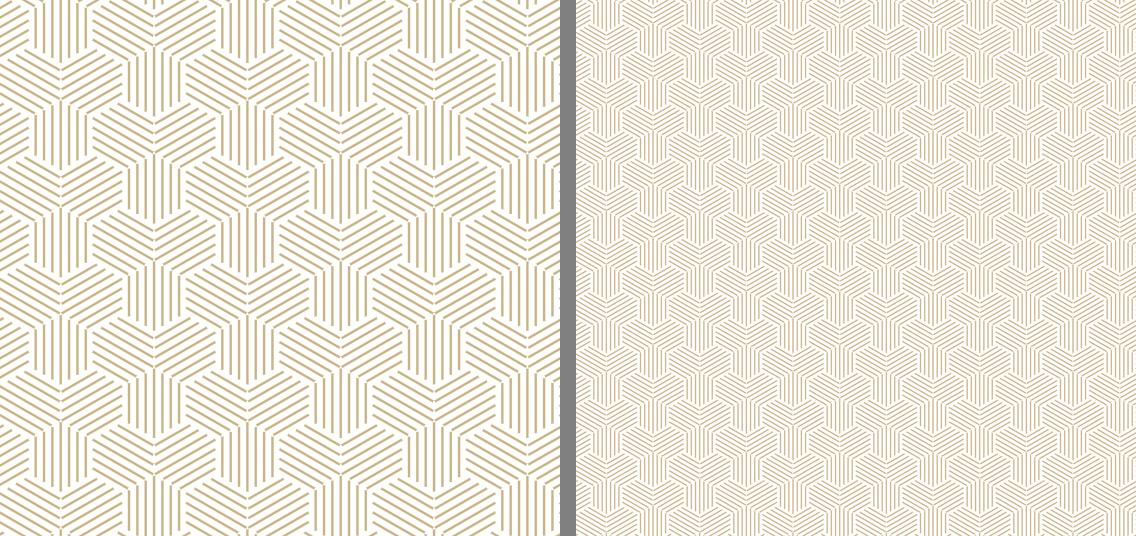
Left: one tile. Right: repeated 2 by 2.
This pattern is drawn by a WebGL 2 fragment shader. Its source:

```glsl
#version 300 es
precision highp float;

uniform vec2 u_resolution;
out vec4 fragColor;

const float ROOT3 = 1.7320508;
const vec2 REPEATS = vec2(3.0, 5.0);
const vec2 PERIOD = vec2(3.0, ROOT3);    // one repeat, in hexagon widths
const vec2 ORIGIN = vec2(0.976, 1.278);  // centre of an upright hexagon
const vec3 PAPER = vec3(1.0, 1.0, 0.995);
const vec3 GOLD = vec3(0.785, 0.70, 0.525);

// Offset from the nearest point of a half-drop lattice
vec2 halfDrop(vec2 p, vec2 period) {
    vec2 corner = mod(p + 0.5 * period, period) - 0.5 * period;
    vec2 middle = mod(p, period) - 0.5 * period;
    return dot(corner, corner) < dot(middle, middle) ? corner : middle;
}

// Signed distance to parallel bars trimmed to a hexagon
float hexBars(vec2 q, float angle, float spacing, float halfWidth, float reach) {
    vec2 axis = vec2(cos(angle), sin(angle));
    float along = dot(q, axis);
    float across = dot(q, vec2(axis.y, -axis.x));
    float offset = spacing * clamp(round(across / spacing), -3.0, 3.0);
    float halfLength = reach - abs(offset) / ROOT3;
    return max(abs(across - offset) - halfWidth, abs(along) - halfLength);
}

void main() {
    vec2 scale = REPEATS * PERIOD;
    vec2 p = gl_FragCoord.xy / u_resolution * scale - ORIGIN;
    float pixel = max(scale.x / u_resolution.x, scale.y / u_resolution.y);

    // Three hexagons per lattice point, each turned by 60 degrees
    float dist = 1e3;
    for (int i = -1; i <= 1; i++) {
        float side = float(i);
        vec2 centre = 0.5 * vec2(side, abs(side) * ROOT3);
        vec2 q = halfDrop(p - centre, PERIOD);
        float angle = radians(90.0 - 60.0 * side);
        dist = min(dist, hexBars(q, angle, 0.1342, 0.019, 0.56));
    }

    float ink = 1.0 - smoothstep(-0.75 * pixel, 0.75 * pixel, dist);
    fragColor = vec4(mix(PAPER, GOLD, ink), 1.0);
}
```
